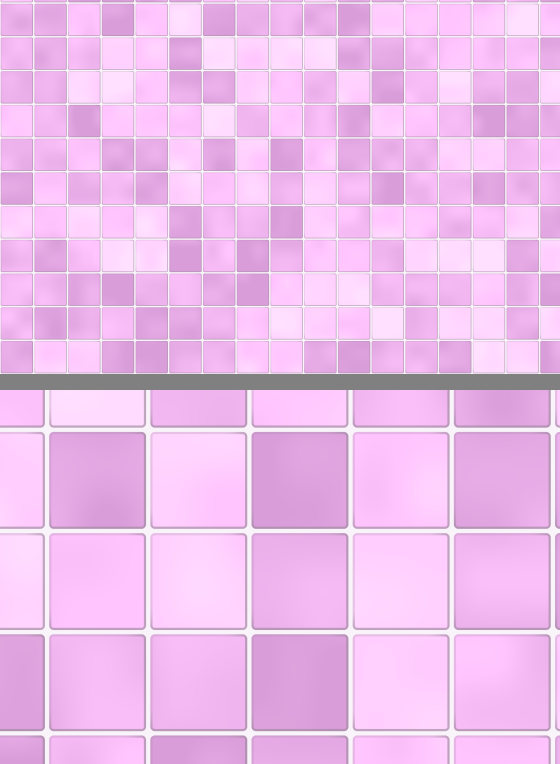
Top, the full canvas; bottom, a detail of the centre.
Give the GLSL for this texture, as a Shadertoy shader.

```glsl
#define ROWS 11.09
#define GAP 0.042
#define RIM 0.022
#define CORNER 0.045
#define CLOUD_SCALE 1.7
#define CLOUD_AMOUNT 0.34
#define PALE vec3(1.00, 0.88, 1.00)
#define PINK vec3(1.00, 0.765, 0.995)
#define MAUVE vec3(0.85, 0.615, 0.85)
#define GROUT vec3(0.975, 0.955, 0.975)
#define RIM_COLOR vec3(0.62, 0.54, 0.62)

float hash(vec2 p) {
    return fract(sin(dot(p, vec2(127.1, 311.7))) * 43758.5453);
}

float valueNoise(vec2 p) {
    vec2 i = floor(p);
    vec2 f = fract(p);
    f = f * f * (3.0 - 2.0 * f);
    float low = mix(hash(i), hash(i + vec2(1.0, 0.0)), f.x);
    float high = mix(hash(i + vec2(0.0, 1.0)), hash(i + vec2(1.0)), f.x);
    return mix(low, high, f.y);
}

float roundedBox(vec2 p, float halfSize, float radius) {
    vec2 q = abs(p) - halfSize + radius;
    return length(max(q, 0.0)) + min(max(q.x, q.y), 0.0) - radius;
}

float coverage(float dist, float pixel) {
    return clamp(0.5 - dist / pixel, 0.0, 1.0);
}

// Pale through pink to mauve
vec3 glaze(float tone) {
    vec3 color = mix(PALE, PINK, clamp(tone / 0.45, 0.0, 1.0));
    return mix(color, MAUVE, clamp((tone - 0.45) / 0.55, 0.0, 1.0));
}

void mainImage(out vec4 fragColor, in vec2 fragCoord) {
    float pixel = ROWS / iResolution.y;
    vec2 grid = fragCoord * pixel;
    vec2 tile = floor(grid);
    vec2 local = fract(grid) - 0.5;

    // Each tile has its own tone and its own patch of cloud
    vec2 patchOrigin = 40.0 * vec2(hash(tile + 17.3), hash(tile + 53.9));
    float cloud = valueNoise(local * CLOUD_SCALE + patchOrigin);
    float tone = hash(tile + 5.0) + (cloud - 0.5) * CLOUD_AMOUNT;
    vec3 color = glaze(clamp(tone, 0.0, 1.0));

    // Thin rim, heavier at the lower right
    float dist = roundedBox(local, 0.5 - 0.5 * GAP, CORNER);
    float body = coverage(dist, pixel);
    float inner = coverage(dist + RIM, pixel);
    float shade = mix(0.25, 0.75, smoothstep(-0.15, 0.15, max(local.x, -local.y) - 0.4));
    color = mix(color, RIM_COLOR, (1.0 - inner) * shade);

    fragColor = vec4(mix(GROUT, color, body), 1.0);
}
```
